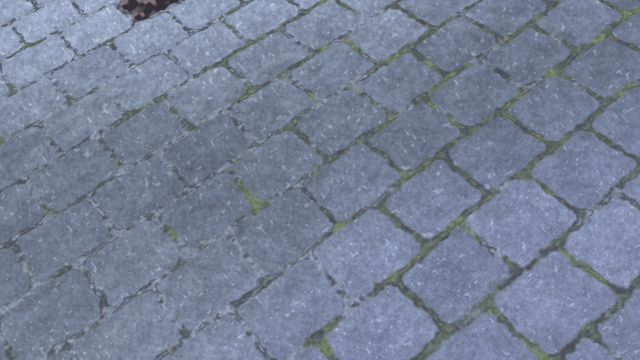
This texture is drawn by a WebGL 1 fragment shader. Its source:

```glsl
precision highp float;
// Worn grey paving seen at a slant: rows of rounded setts in half bond.
// A plane projection maps the canvas to sett cells; a rounded box cuts each
// sett, and noise adds grain, damp, dust, and moss or sand in the joints.

uniform vec2 u_resolution;

// Projection, in canvas heights from the upper left
const vec2 ORIGIN = vec2(0.787, 0.637);      // centre of sett (0, 0)
const vec2 ALONG = vec2(0.2331, -0.1146);    // step along a row
const vec2 ACROSS = vec2(0.0694, 0.0880);    // step to the next row
const vec2 VANISH = vec2(0.0427, -0.0630);   // perspective per step

// Sett shape, in row heights
const float SETT_LENGTH = 1.32;
const float JOINT_HALF = 0.050;
const float CORNER = 0.13;
const float EDGE_WOBBLE = 0.09;
const float EDGE_RAGGED = 0.09;
const vec2 MISSING_SETT = vec2(1.0, -6.0);

const vec3 PALE = vec3(0.585, 0.635, 0.745);
const vec3 GREY = vec3(0.475, 0.525, 0.60);
const vec3 BLUE = vec3(0.495, 0.535, 0.66);
const vec3 DAMP = vec3(0.405, 0.447, 0.52);
const vec3 DUST = vec3(0.63, 0.68, 0.77);
const vec3 SAND = vec3(0.56, 0.60, 0.67);
const vec3 SOIL = vec3(0.28, 0.30, 0.34);
const vec3 MOSS = vec3(0.37, 0.41, 0.37);
const vec3 FRESH_MOSS = vec3(0.46, 0.52, 0.41);
const vec3 PIT = vec3(0.20, 0.19, 0.23);
const vec3 LEAF = vec3(0.50, 0.45, 0.47);

float hash(vec2 p) {
  return fract(sin(dot(p, vec2(127.1, 311.7))) * 43758.5);
}

float noise(vec2 p) {
  vec2 i = floor(p), f = fract(p);
  f = f * f * (3.0 - 2.0 * f);
  return mix(mix(hash(i), hash(i + vec2(1, 0)), f.x),
             mix(hash(i + vec2(0, 1)), hash(i + vec2(1, 1)), f.x), f.y);
}

// Octaves are turned against each other to hide the lattice
float fbm(vec2 p) {
  float sum = 0.0, weight = 0.5;
  for (int i = 0; i < 4; i++) {
    sum += weight * noise(p);
    p = mat2(1.6, 1.2, -1.2, 1.6) * p + 17.3;
    weight *= 0.5;
  }
  return sum / 0.9375;
}

// Canvas position to paving coordinates (along, across), by Cramer's rule
vec2 toPaving(vec2 q) {
  vec2 a = ALONG - VANISH.x * q;
  vec2 b = ACROSS - VANISH.y * q;
  vec2 r = q - ORIGIN;
  return vec2(r.x * b.y - r.y * b.x, a.x * r.y - a.y * r.x)
       / (a.x * b.y - a.y * b.x);
}

float roundedBox(vec2 p, vec2 halfSize, float radius) {
  vec2 d = abs(p) - halfSize + radius;
  return length(max(d, 0.0)) + min(max(d.x, d.y), 0.0) - radius;
}

// Broad light over the ground: pale at the top left, bluish at lower right
vec3 groundTone(vec2 q) {
  vec3 tone = mix(PALE, GREY, smoothstep(0.0, 0.5, q.y + 0.15 * q.x));
  tone = mix(tone, BLUE, smoothstep(0.55, 1.2, 0.65 * q.x + 0.5 * q.y));
  float band = (q.y + 0.36 * q.x - 0.70) * 3.8;
  float damp = exp(-band * band) * (0.5 + 0.6 * fbm(q * 3.0));
  return mix(tone, DAMP, clamp(damp, 0.0, 1.0));
}

// Sand on the left, soil and broken moss towards the right
vec3 jointColor(vec2 st, vec2 q) {
  float detail = fbm(st * 12.0);
  float mossy = fbm(st * 2.3 + 4.0) - 0.66 + 0.27 * smoothstep(0.4, 1.15, q.x);
  float growth = smoothstep(-0.08, 0.10, mossy);
  vec3 c = mix(SAND, groundTone(q), 0.4);
  c = mix(c, SOIL, smoothstep(0.48, 0.70, detail) * 0.7);
  c = mix(c, mix(SOIL, MOSS, smoothstep(0.30, 0.55, detail)), growth * 0.85);
  float fresh = smoothstep(0.58, 0.80, noise(st * 4.1 + 9.0));
  return mix(c, FRESH_MOSS, fresh * growth * 0.75);
}

void main() {
  vec2 q = vec2(gl_FragCoord.x, u_resolution.y - gl_FragCoord.y) / u_resolution.y;
  vec2 st = toPaving(q);
  vec2 turned = mat2(0.8, 0.6, -0.6, 0.8) * q;

  // Cell, with every other row shifted by half a sett
  vec2 wobble = vec2(fbm(st * 4.0), fbm(st * 4.0 + 31.0)) - 0.5;
  vec2 cell = st + wobble * EDGE_WOBBLE + 0.5;
  cell.x += 0.5 * mod(floor(cell.y), 2.0);
  vec2 id = floor(cell);
  vec2 local = (fract(cell) - 0.5) * vec2(SETT_LENGTH, 1.0);
  float gap = JOINT_HALF + 0.03 * (hash(id + 8.0) - 0.5);
  float d = roundedBox(local, vec2(0.5 * SETT_LENGTH, 0.5) - gap, CORNER);
  d += EDGE_RAGGED * (fbm(st * 13.0 + 5.0) - 0.5);
  float soft = 0.018 + 4.0 / u_resolution.y;

  // Sett face: tint, mottling, worn dusty patches, grain and bright flecks
  vec3 face = groundTone(q) * (0.95 + 0.10 * hash(id + 3.0));
  face *= 0.88 + 0.24 * fbm(st * 5.0 + id * 7.0);
  float worn = smoothstep(0.50, 0.72, fbm(st * 3.4 + 50.0));
  face = mix(face, DUST, worn * 0.5 * smoothstep(0.75, 0.1, q.y + 0.35 * q.x));
  face *= 0.86 + 0.15 * noise(turned * 105.0) + 0.13 * noise(turned * 210.0 + 9.0);
  face += 0.13 * smoothstep(0.80, 0.98, noise(turned * vec2(120.0, 95.0) + 40.0));

  // Joint filling, and litter where one sett is gone
  vec3 joint = jointColor(st, q) * (0.85 + 0.30 * noise(turned * 130.0 + 3.0));
  vec3 litter = mix(PIT, LEAF, smoothstep(0.50, 0.85, noise(turned * vec2(65.0, 85.0))));
  bool gone = distance(id, MISSING_SETT) < 0.5;
  vec3 color = mix(gone ? litter : face, joint, smoothstep(-soft, soft, d));

  // Broken dark crack inside the joint
  float crack = 1.0 - smoothstep(0.0, soft + 0.005, abs(d - 0.03));
  crack *= smoothstep(0.45, 0.62, fbm(st * 6.0 + 70.0));
  color = mix(color, SOIL, crack * 0.6);
  gl_FragColor = vec4(color, 1.0);
}
```
